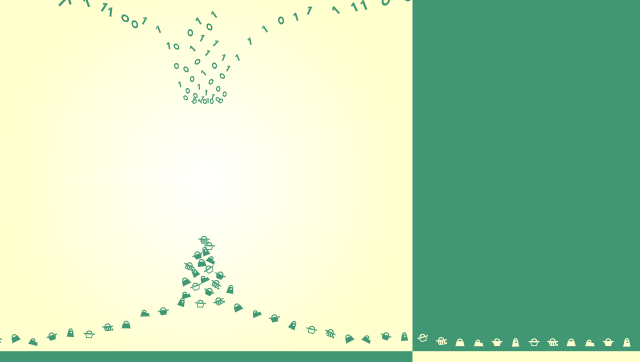
Reproduce this background procedurally as a Shadertoy shader.

```glsl
// Cream and green panels: rings and strokes pour from the top, small bags heap up below.
#define CREAM vec3(1.0, 1.0, 0.805)
#define GREEN vec3(0.255, 0.592, 0.455)
#define SPLIT_X 0.6445
#define FLOOR_Y 0.0169
#define GLOW_CENTER vec2(0.319, 0.285)
#define GLOW_RADIUS 0.31
#define AXIS_X 0.320
#define ROW_Y 0.0305
#define ROW_STEP 0.02897
#define BAG_SIZE 0.0092
#define GOLDEN 0.618034

float hash(float n) {
    return fract(sin(n * 127.1 + 11.7) * 43758.5453);
}

vec2 rotate(vec2 q, float a) {
    float c = cos(a), s = sin(a);
    return vec2(c * q.x + s * q.y, c * q.y - s * q.x);
}

float box(vec2 q, vec2 halfSize) {
    vec2 d = abs(q) - halfSize;
    return length(max(d, 0.0)) + min(max(d.x, d.y), 0.0);
}

// Box whose sides lean outwards by slope as y rises.
float trapezoid(vec2 q, vec2 halfSize, float slope) {
    return max(abs(q.y) - halfSize.y, abs(q.x) - halfSize.x - slope * q.y);
}

// Upper half of a thin ring.
float handle(vec2 q, float radius) {
    return max(abs(length(q) - radius) - 0.09, -q.y);
}

// Six kinds of bag, in a cell of about -1 to 1.
float bag(vec2 q, float kind) {
    if (kind < 0.5) {          // round handbag
        float body = trapezoid(q + vec2(0.0, 0.2), vec2(0.66, 0.42), -0.25);
        return min(body, handle(q - vec2(0.0, 0.2), 0.38));
    }
    if (kind < 1.5) {          // two leaning bags
        float front = trapezoid(q + vec2(0.15, 0.25), vec2(0.5, 0.38), -0.3);
        float back = trapezoid(q - vec2(0.45, -0.35), vec2(0.3, 0.28), -0.2);
        return min(min(front, back), handle(q + vec2(0.1, -0.1), 0.3));
    }
    if (kind > 2.5 && kind < 3.5) { // tall bag with a hole
        float body = trapezoid(q + vec2(0.0, 0.15), vec2(0.5, 0.55), -0.2);
        body = max(body, 0.13 - length(q - vec2(0.1, 0.05)));
        return min(body, handle(q - vec2(0.0, 0.4), 0.26));
    }
    // Bowls: solid, outlined, or slit like a basket
    float bowl = trapezoid(q + vec2(0.0, 0.22), vec2(0.58, 0.38), 0.35);
    float rim = box(q - vec2(0.0, 0.15), vec2(0.92, 0.09));
    if (kind > 4.5) {
        float slits = box(vec2(mod(q.x + 0.16, 0.32) - 0.16, q.y + 0.25), vec2(0.05, 0.2));
        bowl = max(bowl, -slits);
        rim = min(rim, length(q - vec2(0.75, -0.4)) - 0.17);
    } else if (kind > 3.5) {
        bowl = abs(bowl + 0.07) - 0.07;
    }
    return min(min(bowl, rim), handle(q - vec2(0.0, 0.18), 0.43));
}

// Oval ring, or a short stroke with a flag.
float droplet(vec2 q, float kind) {
    if (kind < 0.5) return abs(length(q * vec2(1.35, 1.0)) - 0.72) - 0.22;
    float stem = box(q, vec2(0.2, 0.92));
    float flag = box(rotate(q - vec2(-0.25, 0.62), 0.6), vec2(0.36, 0.16));
    return min(stem, flag);
}

float placeBag(vec2 p, vec2 center, float tilt, float kind) {
    vec2 q = (p - center) / BAG_SIZE;
    if (dot(q, q) > 4.0) return 1.0;
    return bag(rotate(q, tilt), kind) * BAG_SIZE;
}

float placeDroplet(vec2 p, vec2 center, float size, float seed) {
    vec2 q = (p - center) / size;
    if (dot(q, q) > 4.0) return 1.0;
    return droplet(rotate(q, 1.6 * hash(seed) - 0.8), step(0.5, hash(seed + 40.0))) * size;
}

// Bottom row, lifted into a mound, with a loose heap on its top.
float bags(vec2 p) {
    float d = 1.0;
    for (int i = -1; i < 35; i++) {
        float n = float(i), x = 0.0234 + ROW_STEP * n;
        float loose = 1.0 - smoothstep(0.64, 0.72, x);
        float fromAxis = (x - AXIS_X) / 0.143;
        float y = ROW_Y + 0.058 * exp(-fromAxis * fromAxis) + 0.009 * loose * hash(n);
        d = min(d, placeBag(p, vec2(x, y), loose * (hash(n + 9.0) - 0.5), mod(n + 6.0, 6.0)));
    }
    for (int i = 0; i < 17; i++) {
        float n = float(i), t = pow((n + 0.3) / 17.0, 0.7);
        float side = 2.0 * fract(n * GOLDEN + 0.3) - 1.0;
        vec2 center = vec2(AXIS_X + 0.05 * t * side, 0.196 - 0.093 * t);
        d = min(d, placeBag(p, center, 1.2 * hash(n + 70.0) - 0.6, mod(n * 5.0 + 5.0, 6.0)));
    }
    return d;
}

// Dense funnel on the axis, with two arms that sweep up and outwards.
float droplets(vec2 p) {
    float d = 1.0;
    for (int i = 0; i < 34; i++) {
        float n = float(i), t = (n + 0.5) / 34.0;
        float spread = 0.018 + 0.021 * sin(3.1416 * t);
        float x = AXIS_X + spread * (2.0 * fract(n * GOLDEN + 0.5) - 1.0);
        d = min(d, placeDroplet(p, vec2(x, 0.407 + 0.141 * pow(t, 2.5)), mix(0.0043, 0.0065, t * t), n));
    }
    for (int i = 0; i < 24; i++) {
        float n = float(i), t = (floor(n * 0.5) + 0.5) / 12.0;
        float side = 2.0 * mod(n, 2.0) - 1.0;
        vec2 jitter = 0.018 * vec2(hash(n + 5.0), hash(n + 25.0)) - 0.009;
        vec2 center = vec2(AXIS_X + side * (0.042 + 0.2 * pow(t, 1.4) * (1.25 + 0.25 * side)),
                           0.564 - 0.107 * pow(1.0 - t, 2.2));
        d = min(d, placeDroplet(p, center + jitter, mix(0.005, 0.0092, t), n + 100.0));
    }
    return d;
}

void mainImage(out vec4 fragColor, in vec2 fragCoord) {
    vec2 p = fragCoord / iResolution.x;
    float pixel = 1.0 / iResolution.x;

    // Panels
    float glow = clamp(length(p - GLOW_CENTER) / GLOW_RADIUS, 0.0, 1.0);
    float right = clamp(0.5 + (p.x - SPLIT_X) / pixel, 0.0, 1.0);
    vec3 ground = mix(mix(vec3(1.0), CREAM, glow), GREEN, right);
    vec3 ink = mix(GREEN, CREAM, right);

    // Shapes and floor take the opposite colour of their panel
    float d = min(p.y - FLOOR_Y, min(bags(p), droplets(p)));
    fragColor = vec4(mix(ground, ink, clamp(0.5 - d / pixel, 0.0, 1.0)), 1.0);
}
```
